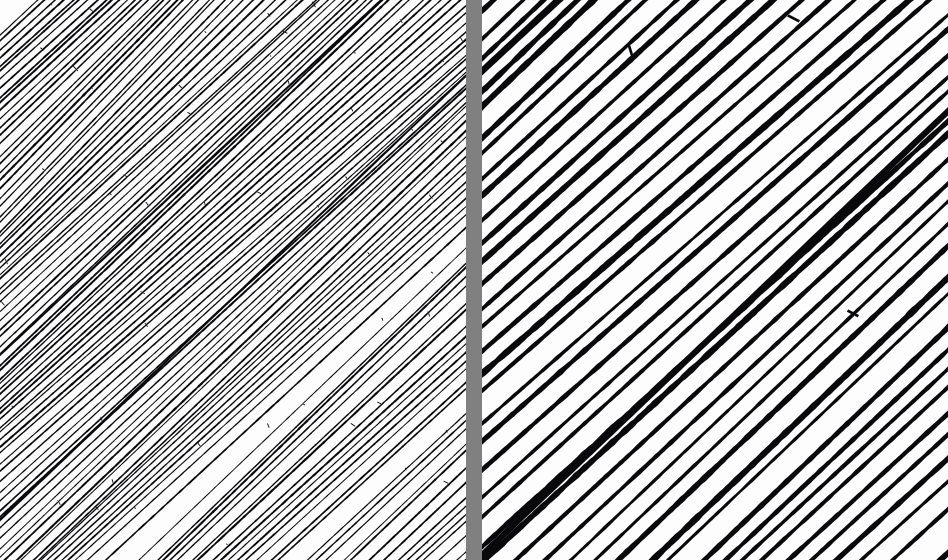
Left: the whole. Right: its middle third, enlarged.
Reproduce this pattern procedurally as a Shadertoy shader.

```glsl
// Dense diagonal ink hatching: uneven, fanning straight lines with worn edges and flecks.
#define SLOPE 0.93        // rise of the hatching
#define PITCH 0.0101      // spacing across the lines
#define LINE_WIDTH 0.0027 // mean stroke width
#define JITTER 0.55       // uneven spacing, in pitches
#define FAN 0.055         // slow change of angle between groups
#define SKEW 0.007        // random change of angle per line
#define ROUGHNESS 0.3     // ragged stroke edges
#define FLECK_CELL 0.055
#define FLECK_CHANCE 0.17
#define PAPER vec3(0.993)
#define INK vec3(0.035, 0.035, 0.045)

float hash(vec2 p) {
    vec3 q = fract(p.xyx * vec3(0.1031, 0.103, 0.0973));
    q += dot(q, q.yzx + 33.33);
    return fract((q.x + q.y) * q.z);
}

vec2 gradient(vec2 cell) {
    float a = 6.28318 * hash(cell);
    return vec2(cos(a), sin(a));
}

float gradientNoise(vec2 p) {
    vec2 i = floor(p), f = fract(p);
    vec2 u = f * f * f * (f * (f * 6.0 - 15.0) + 10.0);
    vec2 e = vec2(1.0, 0.0);
    float low = mix(dot(gradient(i), f), dot(gradient(i + e), f - e), u.x);
    float high = mix(dot(gradient(i + e.yx), f - e.yx),
                     dot(gradient(i + e.xx), f - e.xx), u.x);
    return mix(low, high, u.y);
}

// Share of a pixel covered by a band of the given half width
float bandCoverage(float dist, float halfWidth, float pixel) {
    float a = clamp((halfWidth + dist) / pixel + 0.5, 0.0, 1.0);
    float b = clamp((halfWidth - dist) / pixel + 0.5, 0.0, 1.0);
    return max(a + b - 1.0, 0.0);
}

// across: distance from the top left corner; along: position on the stroke
float hatching(float across, float along, float pixel) {
    float bare = 1.0;
    float cell = floor(across / PITCH);
    for (int k = -5; k <= 5; k++) {
        float id = cell + float(k);
        float center = (id + 0.5 + JITTER * (hash(vec2(id, 3.0)) - 0.5)) * PITCH;

        // Leave the first corner empty and thin out the far one
        float dropChance = mix(0.05, 0.32, smoothstep(0.72, 1.05, center));
        if (center < 0.044 || hash(vec2(id, 11.0)) < dropChance) continue;

        // Neighbours share a slow tilt, so groups spread and converge
        float group = (center - 0.27) / 0.065;
        float tilt = FAN * gradientNoise(vec2(id * 0.075, 4.3))
                   - 0.045 * exp(-group * group)
                   + SKEW * (hash(vec2(id, 7.0)) - 0.5);

        float wear = gradientNoise(vec2(along * 95.0, id * 5.37))
                   + 0.5 * gradientNoise(vec2(along * 260.0, id * 3.71));
        float weight = mix(0.65, 1.35, hash(vec2(id, 17.0)));
        float halfWidth = 0.5 * LINE_WIDTH * weight * (1.0 + ROUGHNESS * wear);
        bare *= 1.0 - bandCoverage(across - center - tilt * along, halfWidth, pixel);
    }

    // Two heavy strokes where neighbouring lines run together
    for (int k = 0; k < 2; k++) {
        float seam = float(k);
        float offset = across - mix(0.464, 0.672, seam) + 0.012 * seam * along;
        float swell = 1.0 + 0.35 * gradientNoise(vec2(along * 6.0, seam * 9.0 + 0.4));
        bare *= 1.0 - bandCoverage(offset, 0.75 * LINE_WIDTH * swell, pixel);
    }
    return 1.0 - bare;
}

// Sparse short ticks lying across the strokes
float flecks(vec2 p, float pixel) {
    vec2 cell = floor(p / FLECK_CELL);
    if (hash(cell + 41.0) > FLECK_CHANCE) return 0.0;
    vec2 spot = 0.25 + 0.5 * vec2(hash(cell + 53.0), hash(cell + 67.0));
    vec2 local = p - (cell + spot) * FLECK_CELL;
    float angle = 0.9 * (hash(cell + 79.0) - 0.5);
    local = mat2(cos(angle), sin(angle), -sin(angle), cos(angle)) * local;
    float reach = mix(0.001, 0.006, hash(cell + 83.0));
    return bandCoverage(local.x, reach, pixel) * bandCoverage(local.y, 0.0008, pixel);
}

void mainImage(out vec4 fragColor, in vec2 fragCoord) {
    float pixel = 1.0 / iResolution.y;
    vec2 p = fragCoord * pixel;
    p.y = 1.0 - p.y;

    vec2 normal = normalize(vec2(SLOPE, 1.0));
    float across = dot(p, normal);
    float along = dot(p, vec2(normal.y, -normal.x));

    float ink = hatching(across, along, pixel);
    ink = max(ink, flecks(vec2(across, along) + 2.0, pixel));
    fragColor = vec4(mix(PAPER, INK, ink), 1.0);
}
```
